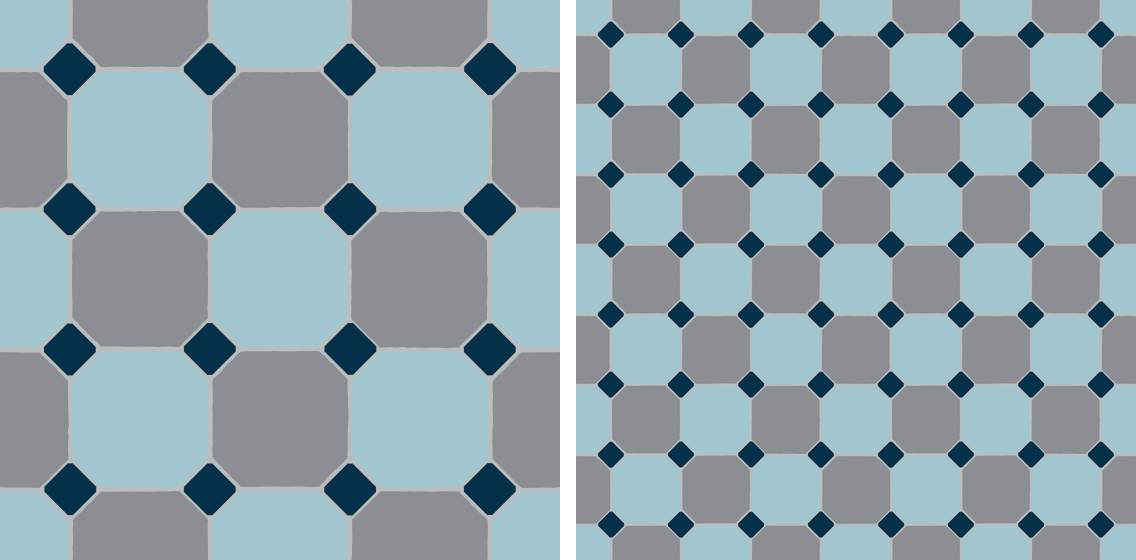
Left, the tile; right, the same tile 2 across and 2 down.
Reproduce this pattern procedurally as a Shadertoy shader.

```glsl
// Checkered octagon floor tiles with small dark diamonds set in pale, uneven grout.

const float CELLS = 4.0;  // octagons across and down; even, so the checker wraps

const vec3 BLUE  = vec3(0.637, 0.776, 0.816);
const vec3 GRAY  = vec3(0.552, 0.556, 0.578);
const vec3 NAVY  = vec3(0.016, 0.188, 0.286);
const vec3 GROUT = vec3(0.735, 0.74, 0.738);

float hash(vec2 p) {
    vec3 q = fract(p.xyx * 0.1031);
    q += dot(q, q.yzx + 33.33);
    return fract((q.x + q.y) * q.z);
}

// Signed random offset for one cell
vec2 jitter(vec2 id, float amount) {
    return amount * (2.0 * vec2(hash(id + 11.0), hash(id + 47.0)) - 1.0);
}

// Value noise from -1 to 1 that repeats after a whole number of lattice steps
float wrapNoise(vec2 p, float period) {
    vec2 i = floor(p), f = fract(p);
    f = f * f * (3.0 - 2.0 * f);
    vec2 a = mod(i, period), b = mod(i + 1.0, period);
    float low  = mix(hash(a), hash(vec2(b.x, a.y)), f.x);
    float high = mix(hash(vec2(a.x, b.y)), hash(b), f.x);
    return 2.0 * mix(low, high, f.y) - 1.0;
}

// Square of the given half width whose corners are cut where |x| + |y| = cut
float cutSquare(vec2 p, float halfWidth, float cut) {
    p = abs(p);
    return max(max(p.x, p.y) - halfWidth, (p.x + p.y - cut) * 0.7071);
}

float fill(float dist, float pixel) {
    return clamp(0.5 - dist / pixel, 0.0, 1.0);
}

void mainImage(out vec4 fragColor, in vec2 fragCoord) {
    vec2 p = CELLS * fragCoord / iResolution.xy - vec2(0.0, 0.005);
    float pixel = CELLS / min(iResolution.x, iResolution.y);

    // Octagons sit on whole coordinates, diamonds halfway between them
    vec2 tile = floor(p + 0.5), node = floor(p);
    vec2 tileId = mod(tile, CELLS), nodeId = mod(node, CELLS);
    float isGray = mod(tileId.x + tileId.y, 2.0);

    // Hand-cut edges: a slow waver plus fine chips, rougher on the gray tiles
    float waver = wrapNoise(p * 5.0, CELLS * 5.0);
    float chips = wrapNoise(p * 24.0, CELLS * 24.0);
    float rough = mix(0.0015, 0.004, isGray) * waver + mix(0.0005, 0.003, isGray) * chips;

    vec2 tilePos = p - tile - jitter(tileId, mix(0.001, 0.005, isGray));
    vec2 nodePos = p - node - 0.5 - jitter(nodeId + 90.0, 0.003);
    float octagon = cutSquare(tilePos, 0.484, 0.764) + rough;
    float diamond = cutSquare(nodePos, 0.185, 0.203);

    // Layers: grout, octagons, diamonds
    vec3 color = mix(GROUT, mix(BLUE, GRAY, isGray), fill(octagon, pixel));
    color = mix(color, NAVY, fill(diamond, pixel));
    fragColor = vec4(color, 1.0);
}
```
